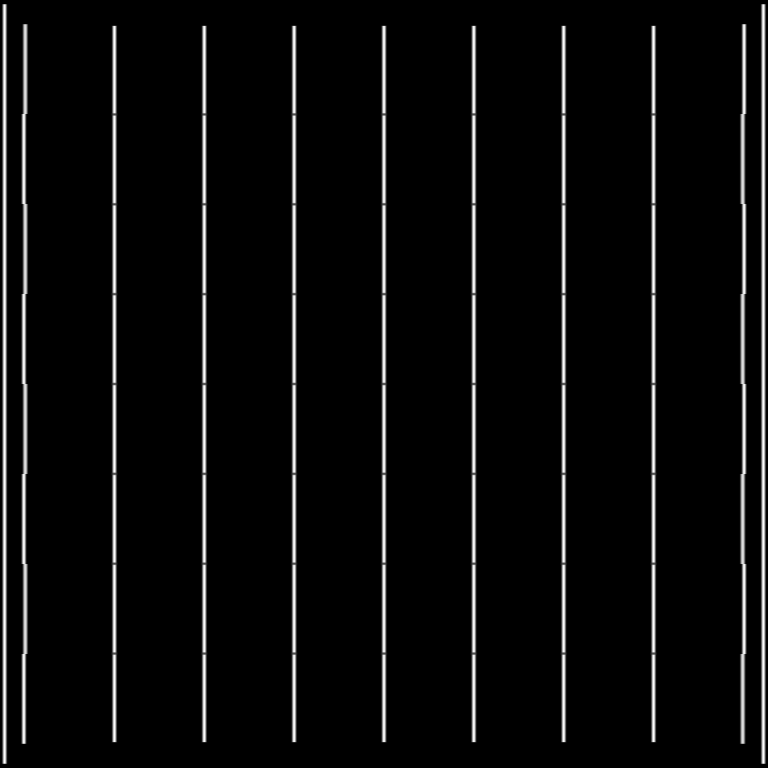
This pattern is drawn by a three.js fragment shader. Its source:

```glsl
// Nine broken white vertical lines on black, split into eight rows and framed by two side lines.
#define PITCH 0.117
#define CELLS 8.0
#define LINE_HALF 0.00215
#define LINE_SOFT 0.00215
#define FRAME_X 0.494
#define FRAME_REACH 0.4945
#define EDGE_SHIFT 0.0009
#define EDGE_DIM 0.87
#define JOINT_HALF 0.0015
#define JOINT_GREY 0.30
#define INK vec3(1.0)
#define GROUND vec3(0.0)

varying vec2 vUv;

// Soft band of the given half width around zero distance
float band(float dist, float halfWidth, float softness) {
  return 1.0 - smoothstep(halfWidth - softness, halfWidth + softness, abs(dist));
}

// Pair of full-height lines at the sides
float frameLines(vec2 p) {
  return band(abs(p.x) - FRAME_X, LINE_HALF, LINE_SOFT)
       * band(p.y, FRAME_REACH, 0.001);
}

// Evenly spaced lines, with grey joints inside and staggered pieces at the edges
float gridLines(vec2 p) {
  float halfCells = 0.5 * CELLS;
  float column = clamp(floor(p.x / PITCH + 0.5), -halfCells, halfCells);
  float row = clamp(floor(p.y / PITCH + halfCells), 0.0, CELLS - 1.0);
  float isEdge = step(halfCells - 0.5, abs(column));

  // Outer columns step sideways from row to row
  float stagger = 2.0 * mod(row, 2.0) - 1.0;
  float x = p.x - column * PITCH - isEdge * stagger * EDGE_SHIFT;
  float inward = isEdge * step(stagger * column, 0.0);
  float line = band(x, LINE_HALF + 0.0003 * inward, LINE_SOFT) * mix(1.0, EDGE_DIM, inward);

  // Inner columns are interrupted by slightly wider grey joints
  float nearestRow = floor(p.y / PITCH + 0.5);
  float joint = band(p.y - nearestRow * PITCH, JOINT_HALF, 0.0012) * (1.0 - isEdge);
  float mark = JOINT_GREY * band(x, 1.45 * LINE_HALF, LINE_SOFT);
  float reach = halfCells * PITCH + mix(-0.0015, 0.0005, isEdge);
  return mix(line, mark, joint) * band(p.y, reach, 0.001);
}

void main() {
  vec2 p = vUv - 0.5;
  float ink = max(frameLines(p), gridLines(p));
  gl_FragColor = vec4(mix(GROUND, INK, ink), 1.0);
}
```
